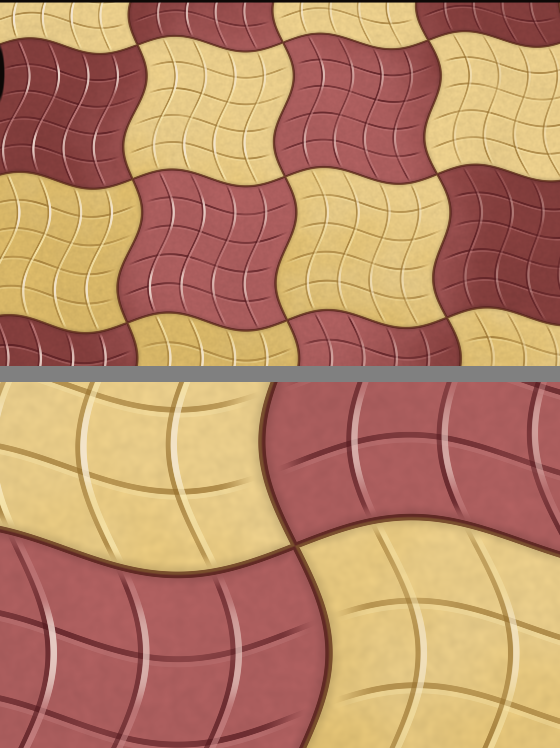
Top, the full canvas; bottom, a detail of the centre.
A WebGL 2 fragment shader for this pattern:

```glsl
#version 300 es
precision highp float;

uniform vec2 u_resolution;
out vec4 fragColor;

const float PI = 3.14159;

vec2 hash2(vec2 cell) {
    vec2 q = vec2(dot(cell, vec2(127.1, 311.7)), dot(cell, vec2(269.5, 183.3)));
    return fract(sin(q) * 43758.5) * 2.0 - 1.0;
}

float gradientNoise(vec2 p) {
    vec2 i = floor(p), f = fract(p);
    vec2 w = f * f * (3.0 - 2.0 * f);
    float low = mix(dot(hash2(i), f),
                    dot(hash2(i + vec2(1, 0)), f - vec2(1, 0)), w.x);
    float high = mix(dot(hash2(i + vec2(0, 1)), f - vec2(0, 1)),
                     dot(hash2(i + 1.0), f - 1.0), w.x);
    return mix(low, high, w.y);
}

// Soft line of a given half width around zero distance
float line(float d, float halfWidth, float px) {
    return 1.0 - smoothstep(halfWidth - px * 0.6, halfWidth + px * 0.6, abs(d));
}

// Tile coordinates with a slight perspective, one unit per tile
vec2 tilePlane(vec2 p) {
    float u = (p.x - 0.773 - 0.015 * p.y) / (0.392 + 0.052 * p.y);
    float y = p.y + 0.016 * (p.x - 0.777);
    float v = (sqrt(0.125 + 0.0518 * (y - 0.1155)) - 0.3536) / 0.0259;
    return vec2(u, v);
}

void main() {
    vec2 p = gl_FragCoord.xy / u_resolution * vec2(1.533, 1.0);
    p.y = 1.0 - p.y;
    float unitPx = 1.0 / u_resolution.y;
    float px = unitPx / (0.39 + 0.05 * p.y);

    // Wavy tile edges
    vec2 plane = tilePlane(p);
    vec2 wave = sin(2.0 * PI * plane.yx);
    vec2 t = plane + vec2(-0.07, 0.065) * wave;
    vec2 tile = floor(t);
    vec2 edge = abs(t - round(t));
    vec2 side = clamp(sin(PI * t) / (PI * px), -1.0, 1.0);
    float red = 0.5 + 0.5 * side.x * side.y;

    // Stain, grain and tone of each tile
    float stain = gradientNoise(p * 7.0) + 0.5 * gradientNoise(p * 19.0 + 4.0);
    float grain = gradientNoise(p * 75.0) + 0.6 * gradientNoise(p * 150.0);
    float tone = hash2(tile + 5.0).x;
    float away = length((p - vec2(0.78, 0.55)) * vec2(1.0, 0.8));
    float redDark = smoothstep(0.32, 0.64, away + 0.12 * stain + 0.03 * tone);
    float yellowDark = smoothstep(-0.08, 0.58,
        p.y * 0.9 - p.x * 0.45 + 0.3 * stain + 0.06 * tone);
    vec3 redClay = mix(vec3(0.67, 0.365, 0.365), vec3(0.51, 0.24, 0.235), redDark);
    vec3 yellowClay = mix(vec3(0.91, 0.80, 0.54), vec3(0.84, 0.71, 0.40), yellowDark);
    vec3 color = mix(yellowClay, redClay, red);
    color *= 1.0 + 0.05 * grain + 0.04 * stain;

    // Five by five grooves: a dark flank and a lit flank
    vec2 groove = (fract(t * 5.0 + 0.5) - 0.5) / 5.0;
    float upright = smoothstep(0.08, 0.11, edge.x) * smoothstep(0.005, 0.05, edge.y);
    float level = smoothstep(0.08, 0.11, edge.y) * smoothstep(0.02, 0.11, edge.x);
    float wear = 0.8 + 0.6 * gradientNoise(p * 13.0 + 9.0);
    float leftLight = 1.0 - smoothstep(0.3, 1.5, p.x);

    vec3 grooveDark = mix(vec3(0.60, 0.45, 0.19), vec3(0.33, 0.10, 0.12), red);
    vec3 grooveLit = mix(vec3(0.98, 0.92, 0.70), vec3(0.79, 0.53, 0.53), red);
    float darkUp = line(groove.x + 0.007, 0.006, px) * upright;
    float litUp = line(groove.x - 0.005, 0.007, px) * upright;
    float darkLevel = line(groove.y, 0.007, px) * level;
    float litLevel = line(groove.y - 0.013, 0.006, px) * level;
    color = mix(color, grooveLit, litLevel * 0.35 * wear);
    color = mix(color, grooveDark, darkLevel * 0.75 * wear);
    color = mix(color, grooveDark, darkUp * 0.75 * wear);
    color = mix(color, grooveLit, litUp * (0.3 + 0.5 * leftLight) * wear);

    // Glints where the upright grooves bend
    float bend = smoothstep(0.65, 1.0, abs(wave.y == 2.0 ? 0.0 : wave.x));
    float glint = litUp * bend * (0.25 + 0.6 * leftLight) * wear;
    color = mix(color, vec3(0.95, 0.90, 0.86), clamp(glint, 0.0, 1.0));

    // Joints between tiles, with a faint rounded rim
    float joint = min(edge.x, edge.y);
    color *= 1.0 - 0.12 * (1.0 - smoothstep(0.0, 0.035, joint));
    vec3 jointColor = mix(vec3(0.42, 0.24, 0.13), vec3(0.34, 0.13, 0.11), red);
    color = mix(color, jointColor, line(joint, 0.008, px) * 0.85);

    // Dark top border and notch on the left
    float border = 1.0 - smoothstep(0.007 - unitPx, 0.007 + unitPx, p.y);
    float notch = (length((p - vec2(-0.004, 0.2)) / vec2(0.016, 0.075)) - 1.0) * 0.016;
    border = max(border, 1.0 - smoothstep(-unitPx, unitPx, notch));
    color = mix(color, vec3(0.05, 0.03, 0.025), border);

    fragColor = vec4(clamp(color, 0.0, 1.0), 1.0);
}
```
